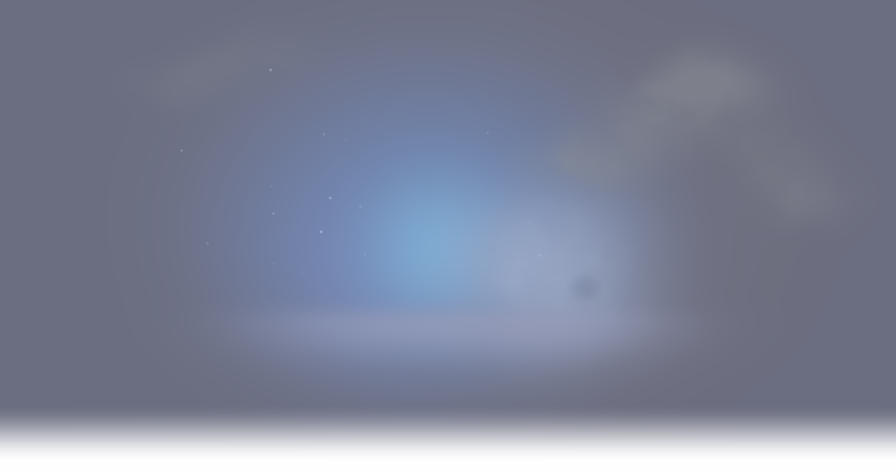
Give the GLSL for this background, as a Shadertoy shader.

```glsl
const vec3 SLATE = vec3(0.418, 0.430, 0.502);
const vec3 WARM_GREY = vec3(0.445, 0.440, 0.490);
const vec3 DUSK_BLUE = vec3(0.435, 0.510, 0.675);
const vec3 VIOLET_BLUE = vec3(0.465, 0.530, 0.715);
const vec3 CORE_BLUE = vec3(0.485, 0.670, 0.825);
const vec3 MIST = vec3(0.620, 0.675, 0.785);
const vec3 LAVENDER = vec3(0.590, 0.610, 0.725);
const vec3 WISP_GREY = vec3(0.530, 0.545, 0.575);
const vec3 FLOOR_WHITE = vec3(0.995);
const vec3 STAR_WHITE = vec3(0.86, 0.92, 0.97);

const float FLOOR_TOP = 0.145;
const float FLOOR_SOLID = 0.020;
const float BAND_Y = 0.313;
const int STAR_COUNT = 16;
const float STAR_RADIUS = 0.0048;
const vec2 STAR_MIN = vec2(0.20, 0.40);
const vec2 STAR_MAX = vec2(0.62, 0.88);

float hash(vec2 p) {
    vec3 q = fract(p.xyx * 0.1031);
    q += dot(q, q.yzx + 33.33);
    return fract((q.x + q.y) * q.z);
}

float valueNoise(vec2 p) {
    vec2 cell = floor(p), f = fract(p);
    f = f * f * (3.0 - 2.0 * f);
    float low = mix(hash(cell), hash(cell + vec2(1, 0)), f.x);
    float high = mix(hash(cell + vec2(0, 1)), hash(cell + vec2(1, 1)), f.x);
    return mix(low, high, f.y);
}

float cloudNoise(vec2 p) {
    float sum = 0.0, weight = 0.5;
    for (int i = 0; i < 5; i++) {
        sum += weight * valueNoise(p);
        p = mat2(1.6, 1.2, -1.2, 1.6) * p + 7.3;
        weight *= 0.5;
    }
    return sum;
}

// Soft ellipse; a higher power gives a flatter middle and a firmer rim
float glow(vec2 p, vec2 center, vec2 radius, float power) {
    return exp(-pow(length((p - center) / radius), power));
}

// Soft stroke between two points
float streak(vec2 p, vec2 a, vec2 b, float width) {
    vec2 along = b - a;
    float t = clamp(dot(p - a, along) / dot(along, along), 0.0, 1.0);
    float d = length(p - a - along * t) / width;
    return exp(-d * d);
}

float stars(vec2 p, float aspect) {
    float light = 0.0;
    for (int i = 0; i < STAR_COUNT; i++) {
        float id = float(i) + 1.0;
        vec2 spot = vec2(hash(vec2(id, 3.7)), hash(vec2(id, 19.1)));
        vec2 offset = (p - mix(STAR_MIN, STAR_MAX, spot)) * vec2(aspect, 1.0);
        float brightness = mix(0.08, 0.65, pow(hash(vec2(id, 41.3)), 3.0));
        light += brightness * (1.0 - smoothstep(0.0, STAR_RADIUS, length(offset)));
    }
    return min(light, 1.0);
}

void mainImage(out vec4 fragColor, in vec2 fragCoord) {
    vec2 uv = fragCoord / iResolution.xy;
    float aspect = iResolution.x / iResolution.y;
    vec2 scaled = uv * vec2(aspect, 1.0);
    float cloud = cloudNoise(scaled * 7.0);

    // Slate backdrop with a warm rim around the light
    vec3 color = mix(SLATE, WARM_GREY, 0.8 * glow(uv, vec2(0.54, 0.55), vec2(0.35, 0.47), 4.0));

    // Layered blue light
    color = mix(color, DUSK_BLUE, 0.92 * glow(uv, vec2(0.475, 0.54), vec2(0.235, 0.34), 3.0));
    color = mix(color, VIOLET_BLUE, 0.75 * glow(uv, vec2(0.42, 0.43), vec2(0.12, 0.18), 2.0));
    color = mix(color, CORE_BLUE, 0.95 * glow(uv, vec2(0.487, 0.475), vec2(0.080, 0.155), 2.0));

    // Mist on the right, with a small dark hollow
    float mist = glow(uv, vec2(0.615, 0.425), vec2(0.105, 0.165), 2.4);
    color = mix(color, MIST, mist * (0.58 + 0.5 * cloud));
    color -= 0.045 * glow(uv, vec2(0.652, 0.390), vec2(0.016, 0.026), 3.0);

    // Grey wisps in the upper right and a faint one on the left
    vec2 bent = uv + 0.06 * (vec2(cloud, cloudNoise(scaled * 6.0 + 31.0)) - 0.5);
    float wisps = streak(bent, vec2(0.67, 0.64), vec2(0.80, 0.83), 0.055);
    wisps += 0.6 * streak(bent, vec2(0.80, 0.80), vec2(0.90, 0.58), 0.050);
    wisps += 0.3 * streak(bent, vec2(0.20, 0.82), vec2(0.30, 0.90), 0.050);
    color = mix(color, WISP_GREY, clamp(wisps * cloud * 0.9, 0.0, 0.6));

    // Lavender horizon band: crisp above, trailing off below
    float bandHeight = uv.y > BAND_Y ? 0.036 : 0.070;
    float bandY = (uv.y - BAND_Y) / bandHeight;
    float bandX = exp(-pow(abs(uv.x - 0.515) / 0.215, 3.0));
    color = mix(color, LAVENDER, 0.72 * bandX * exp(-bandY * bandY));

    color = mix(color, STAR_WHITE, stars(uv, aspect));

    // White floor
    float floorFade = 1.0 - smoothstep(FLOOR_SOLID, FLOOR_TOP, uv.y);
    color = mix(color, FLOOR_WHITE, floorFade);

    fragColor = vec4(color, 1.0);
}
```
